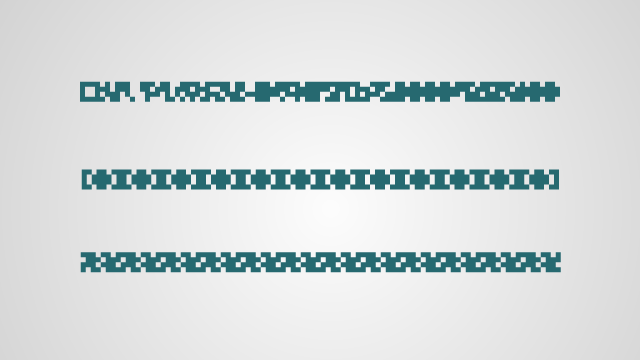
A WebGL 2 fragment shader for this pattern:

```glsl
#version 300 es
precision highp float;

uniform vec2 u_resolution;
out vec4 outColor;

const vec3 TEAL = vec3(0.15, 0.41, 0.44);
const float COLUMNS = 96.0;
const float ROWS = 4.0;
const int SAMPLES = 4;

float hash(vec2 cell) {
    return fract(sin(dot(cell, vec2(12.99, 78.23))) * 437.58);
}

// 1 for whole columns from first to last, inclusive
float span(float column, float first, float last) {
    return step(first, column) * step(column, last);
}

// Column and row of a band, counted from its upper left corner
vec2 bandCell(vec2 p, vec2 center, vec2 size) {
    vec2 uv = (p - center) / size + 0.5;
    return floor(vec2(uv.x, 1.0 - uv.y) * vec2(COLUMNS, ROWS));
}

float insideBand(vec2 cell) {
    return span(cell.x, 0.0, COLUMNS - 1.0) * span(cell.y, 0.0, ROWS - 1.0);
}

// Irregular fretwork with a square loop first and solid runs later
float fretwork(vec2 cell) {
    float middle = span(cell.y, 1.0, 2.0);
    if (cell.x < 4.0) return 1.0 - middle * span(cell.x, 1.0, 2.0);

    float solidRun = span(cell.x, 36.0, 38.0) + span(cell.x, 43.0, 46.0)
                   + span(cell.x, 64.0, 74.0) + span(cell.x, 88.0, 95.0);
    float edgeHole = step(hash(cell), mix(0.22, 0.45, step(2.0, cell.y)));
    float notch = step(2.0, mod(cell.x + cell.y, 3.0));
    float diagonal = step(mod(cell.x + 2.0 * cell.y, 4.0), 0.5);
    float innerHole = max(diagonal, step(hash(cell + 7.0), 0.12));

    if (cell.x > 94.0) return middle;
    if (solidRun > 0.5) return max(middle, 1.0 - notch);
    return 1.0 - mix(edgeHole, innerHole, middle);
}

// Alternating beams and crosses, starting halfway through a beam
float beamsAndCrosses(vec2 cell) {
    float column = mod(cell.x + 2.0, 8.0);
    float middle = span(cell.y, 1.0, 2.0);
    float cross = step(4.0, column);
    float core = span(mod(column, 4.0), 1.0, 2.0);
    float wide = mix(1.0 - middle, middle, cross);
    return max(core, wide);
}

// Diagonal weave whose lower half is the upper half turned around
float weave(vec2 cell) {
    float lower = step(2.0, cell.y);
    float column = mod(mix(cell.x, 7.0 - cell.x, lower), 8.0);
    float row = mix(cell.y, 3.0 - cell.y, lower);
    float outerHole = span(column, 3.0, 3.0) + span(column, 6.0, 6.0);
    float innerHole = span(column, 0.0, 0.0) + span(column, 4.0, 4.0)
                    + span(column, 7.0, 7.0) * step(hash(vec2(column, row)), 0.5);
    return 1.0 - clamp(mix(outerHole, innerHole, row), 0.0, 1.0);
}

float ornament(vec2 p) {
    vec2 top = bandCell(p, vec2(0.0, 0.2454), vec2(1.3333, 0.0556));
    vec2 mid = bandCell(p, vec2(0.001, 0.0012), vec2(1.326, 0.0556));
    vec2 low = bandCell(p, vec2(0.002, -0.2285), vec2(1.3333, 0.0556));
    float ink = insideBand(top) * fretwork(top);
    ink += insideBand(mid) * beamsAndCrosses(mid);
    ink += insideBand(low) * weave(low);
    return ink;
}

// Pale radial glow
vec3 backdrop(vec2 p, vec2 center) {
    return vec3(clamp(0.99 - 0.15 * length(p - center), 0.0, 1.0));
}

void main() {
    vec2 p = (gl_FragCoord.xy - 0.5 * u_resolution) / u_resolution.y;

    // Average the ink over each pixel for soft edges
    float coverage = 0.0;
    for (int j = 0; j < SAMPLES; j++) {
        for (int i = 0; i < SAMPLES; i++) {
            vec2 offset = (vec2(i, j) + 0.5) / float(SAMPLES) - 0.5;
            coverage += ornament(p + offset / u_resolution.y);
        }
    }
    coverage /= float(SAMPLES * SAMPLES);

    vec3 color = mix(backdrop(p, vec2(0.03, -0.08)), TEAL, coverage);
    outColor = vec4(color, 1.0);
}
```
